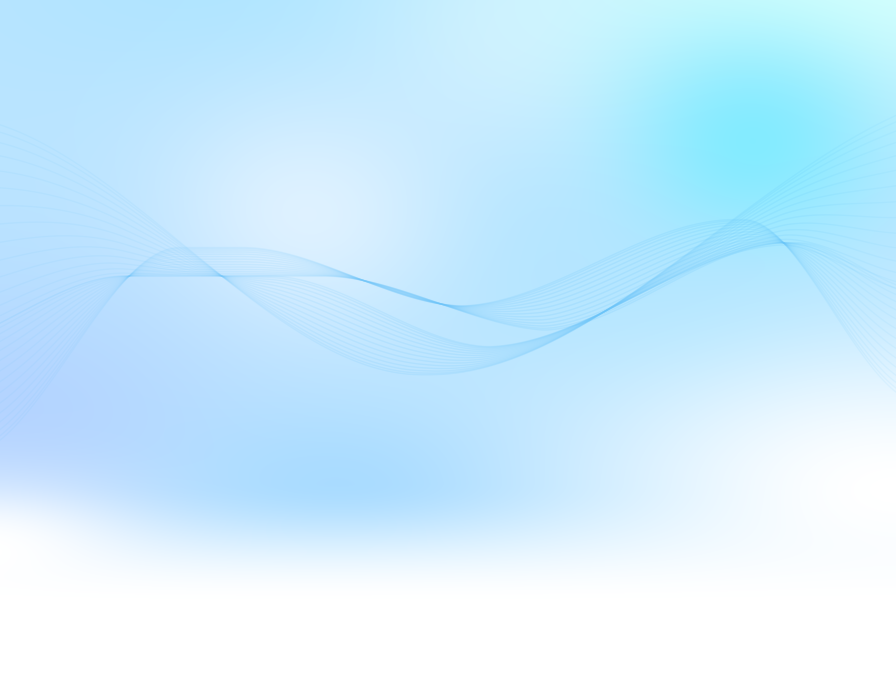
This background is drawn by a Shadertoy shader. Its source:

```glsl
// Soft pastel sky of blurred glows fading to white, crossed by fine wavy strand ribbons.

const vec3 SKY = vec3(0.73, 0.895, 1.0);
const vec3 AZURE = vec3(0.66, 0.89, 1.0);
const vec3 CYAN = vec3(0.50, 0.92, 1.0);
const vec3 MINT = vec3(0.84, 1.0, 0.99);
const vec3 PALE = vec3(0.88, 0.95, 1.0);
const vec3 PERIWINKLE = vec3(0.70, 0.82, 1.0);
const vec3 BLUE = vec3(0.64, 0.85, 1.0);
const vec3 WHITE = vec3(1.0);
const vec3 STRAND = vec3(0.30, 0.71, 0.96);
const float STRAND_COUNT = 15.0;

// Blends an elliptical Gaussian glow over a colour.
vec3 glow(vec3 color, vec2 p, vec2 center, vec2 radius, vec3 tint, float amount) {
    vec2 d = (p - center) / radius;
    return mix(color, tint, amount * exp(-dot(d, d)));
}

vec3 background(vec2 p) {
    vec3 c = SKY;
    c = glow(c, p, vec2(0.30, 1.02), vec2(0.30, 0.15), AZURE, 0.7);
    c = glow(c, p, vec2(0.58, 0.92), vec2(0.16, 0.20), PALE, 0.5);
    c = glow(c, p, vec2(0.95, 1.02), vec2(0.40, 0.20), MINT, 1.0);
    c = glow(c, p, vec2(0.84, 0.79), vec2(0.15, 0.17), CYAN, 0.95);
    c = glow(c, p, vec2(0.57, 0.66), vec2(0.12, 0.15), AZURE, 0.4);
    c = glow(c, p, vec2(0.34, 0.68), vec2(0.16, 0.17), PALE, 0.95);
    c = glow(c, p, vec2(0.78, 0.52), vec2(0.20, 0.12), AZURE, 0.7);
    c = glow(c, p, vec2(0.00, 0.37), vec2(0.25, 0.22), PERIWINKLE, 0.9);
    c = glow(c, p, vec2(0.41, 0.28), vec2(0.20, 0.12), BLUE, 0.9);

    // White mist along the bottom and in both lower corners
    c = glow(c, p, vec2(-0.02, 0.19), vec2(0.17, 0.10), WHITE, 1.0);
    c = glow(c, p, vec2(1.00, 0.28), vec2(0.34, 0.22), WHITE, 1.0);
    return mix(c, WHITE, 1.0 - smoothstep(0.11, 0.29, p.y));
}

// Ribbon edges: each smooth step adds one rise or fall.
float leftRise(float x) {
    return 0.483 + 0.111 * smoothstep(-0.10, 0.14, x);
}

vec2 deepRibbon(float x) {
    float top = leftRise(x)
        - 0.104 * smoothstep(0.30, 0.55, x)
        + 0.150 * smoothstep(0.54, 0.88, x)
        - 0.070 * smoothstep(0.87, 1.03, x);
    float valley = 0.83
        - 0.381 * smoothstep(-0.06, 0.47, x)
        + 0.420 * smoothstep(0.48, 1.12, x);
    return vec2(top, valley);
}

vec2 highRibbon(float x) {
    float crest = 0.33
        + 0.306 * smoothstep(-0.04, 0.20, x)
        - 0.086 * smoothstep(0.27, 0.52, x)
        + 0.127 * smoothstep(0.51, 0.82, x)
        - 0.270 * smoothstep(0.83, 1.03, x);
    float lower = leftRise(x)
        - 0.080 * smoothstep(0.36, 0.62, x)
        + 0.129 * smoothstep(0.60, 0.88, x)
        - 0.070 * smoothstep(0.89, 1.03, x);
    return vec2(crest, lower);
}

// Sums thin strands spread between two edges, packed closer near each edge.
float strands(float y, vec2 edges, vec2 slopes, float pixel) {
    float ink = 0.0;
    for (float i = 0.0; i < STRAND_COUNT; i++) {
        float k = i / (STRAND_COUNT - 1.0);
        k = mix(k, smoothstep(0.0, 1.0, k), 0.6);
        float slope = mix(slopes.x, slopes.y, k);
        float d = abs(y - mix(edges.x, edges.y, k)) / sqrt(1.0 + slope * slope);
        ink += 1.0 - smoothstep(0.0, 0.0006 + pixel, d);
    }
    return ink;
}

void mainImage(out vec4 fragColor, in vec2 fragCoord) {
    vec2 p = fragCoord / iResolution.xy;
    float pixel = 1.0 / iResolution.y;
    float aspect = iResolution.x / iResolution.y;
    float stepX = 0.002;

    // Edge slopes in square units keep strand width even
    vec2 deep = deepRibbon(p.x);
    vec2 high = highRibbon(p.x);
    vec2 deepSlope = (deepRibbon(p.x + stepX) - deep) / (stepX * aspect);
    vec2 highSlope = (highRibbon(p.x + stepX) - high) / (stepX * aspect);
    float ink = strands(p.y, deep, deepSlope, pixel)
              + strands(p.y, high, highSlope, pixel);

    // Strands are strongest right of centre and fainter at the sides
    float strength = mix(0.10, 0.20, smoothstep(0.05, 0.60, p.x));
    strength *= 1.0 - 0.5 * smoothstep(0.82, 1.0, p.x);

    vec3 color = mix(background(p), STRAND, 0.75 * (1.0 - exp(-ink * strength)));
    fragColor = vec4(color, 1.0);
}
```
